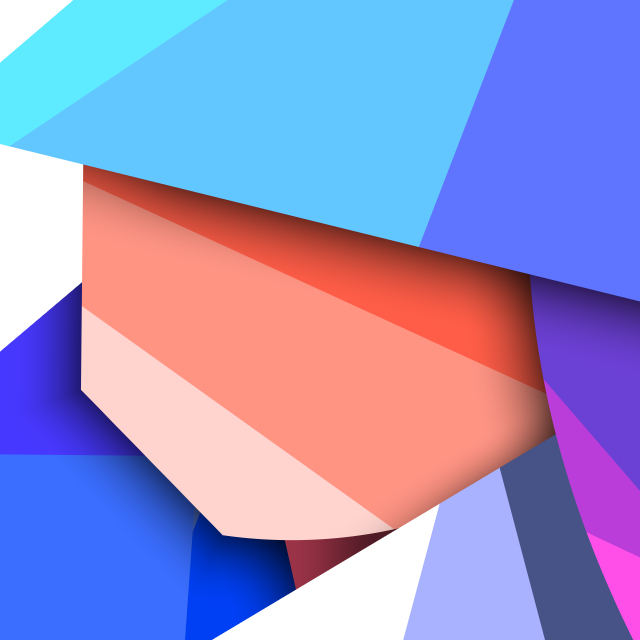
This background is drawn by a WebGL 2 fragment shader. Its source:

```glsl
#version 300 es
precision highp float;
// Layered paper-cut facets: a sloping blue roof over coral, violet and blue sheets with soft shadows.
uniform vec2 u_resolution;
out vec4 outColor;

#define SHADOW_WIDTH 0.115
#define SHADOW_DEPTH 0.56
#define RIM_WIDTH 0.06
#define RIM_DEPTH 0.32
#define WHITE vec3(1.0)

// Signed distance to the line a-b, positive on its left
float side(vec2 p, vec2 a, vec2 b) {
    vec2 e = normalize(b - a), q = p - a;
    return e.x * q.y - e.y * q.x;
}

// Smooth-edged coverage of the positive side
float cover(float d) {
    return clamp(d * min(u_resolution.x, u_resolution.y) + 0.5, 0.0, 1.0);
}

void paint(inout vec3 base, vec3 color, float d) {
    base = mix(base, color, cover(d));
}

// Light left at distance d from an edge that casts a shadow
float shade(float d, float width, float depth) {
    float t = 1.0 - clamp(d / width, 0.0, 1.0);
    return 1.0 - depth * t * t;
}

float castShadow(float d) {
    return shade(d, SHADOW_WIDTH, SHADOW_DEPTH);
}

void main() {
    vec2 p = gl_FragCoord.xy / u_resolution;

    // Outlines of the large sheets
    float roof = side(p, vec2(0.0, 0.775), vec2(1.0, 0.529));
    float drop = 0.5703 - p.y;
    float slope = 0.069 + 0.751 * drop;
    float curtain = (p.x - 0.828 - 0.069 * drop - 0.3755 * drop * drop) / sqrt(1.0 + slope * slope);
    float ground = side(p, vec2(0.8685, 0.3216), vec2(0.331, 0.0));
    float coral = side(p, vec2(0.130, 0.742), vec2(0.1265, 0.391));
    coral = min(coral, side(p, vec2(0.1265, 0.391), vec2(0.3477, 0.164)));
    coral = min(coral, 0.758 - length(p - vec2(0.456, 0.914)));

    // Blue sheets at the back
    vec3 back = vec3(0.28, 0.22, 1.0);
    paint(back, vec3(0.23, 0.43, 1.0), side(p, vec2(0.228, 0.288), vec2(0.0, 0.290)));
    float fold = side(p, vec2(0.301, 0.169), vec2(0.289, 0.0));
    paint(back, vec3(0.32, 0.48, 0.85), min(fold, 0.21 - p.y));
    float maroon = side(p, vec2(0.445, 0.156), vec2(0.462, 0.081));
    vec3 royal = vec3(0.0, 0.25, 0.96) * castShadow(-maroon);
    paint(back, royal, min(fold, side(p, vec2(0.3255, 0.23), vec2(0.301, 0.169))));
    back *= castShadow(-coral);
    paint(back, vec3(0.61, 0.20, 0.28) * (1.0 - 0.5 * smoothstep(0.45, 0.6, p.x)), maroon);
    vec3 color = WHITE;
    paint(color, back, side(p, vec2(0.1276, 0.5586), vec2(0.0, 0.4505)));

    // Coral sheet with three stripes
    vec3 stripes = vec3(1.0, 0.58, 0.515);
    paint(stripes, vec3(1.0, 0.365, 0.28), side(p, vec2(0.130, 0.717), vec2(0.855, 0.384)));
    paint(stripes, vec3(1.0, 0.83, 0.81), side(p, vec2(0.616, 0.173), vec2(0.1276, 0.522)));
    float roofDepth = SHADOW_DEPTH * mix(0.65, 1.0, smoothstep(0.12, 0.3, p.x));
    stripes *= shade(-roof, SHADOW_WIDTH, roofDepth) * castShadow(-curtain);
    stripes *= shade(-ground, RIM_WIDTH, RIM_DEPTH * smoothstep(0.45, 0.8, p.x));
    paint(color, stripes, coral);

    // Pale ground with lavender and slate wedges
    vec3 floorColor = WHITE;
    paint(floorColor, vec3(0.66, 0.70, 1.0), side(p, vec2(0.6875, 0.215), vec2(0.630, 0.0)));
    paint(floorColor, vec3(0.28, 0.32, 0.525), side(p, vec2(0.781, 0.268), vec2(0.8516, 0.0)));
    paint(color, floorColor, ground);

    // Curved violet curtain
    vec3 drape = vec3(0.42, 0.25, 0.83);
    paint(drape, vec3(0.73, 0.24, 0.85), side(p, vec2(1.0, 0.233), vec2(0.855, 0.401)));
    paint(drape, vec3(1.0, 0.31, 0.91), side(p, vec2(1.0, 0.129), vec2(0.915, 0.169)));
    paint(color, drape * castShadow(-roof), curtain);

    // Sloping roof on top
    vec3 top = vec3(0.39, 0.78, 1.0);
    paint(top, vec3(0.37, 0.92, 1.0), side(p, vec2(0.0156, 0.772), vec2(0.3555, 1.0)));
    paint(top, vec3(0.375, 0.46, 1.0), side(p, vec2(0.803, 1.0), vec2(0.654, 0.613)));
    paint(top, WHITE, side(p, vec2(0.0, 0.902), vec2(0.1146, 1.0)));
    paint(color, top, roof);

    outColor = vec4(color, 1.0);
}
```
